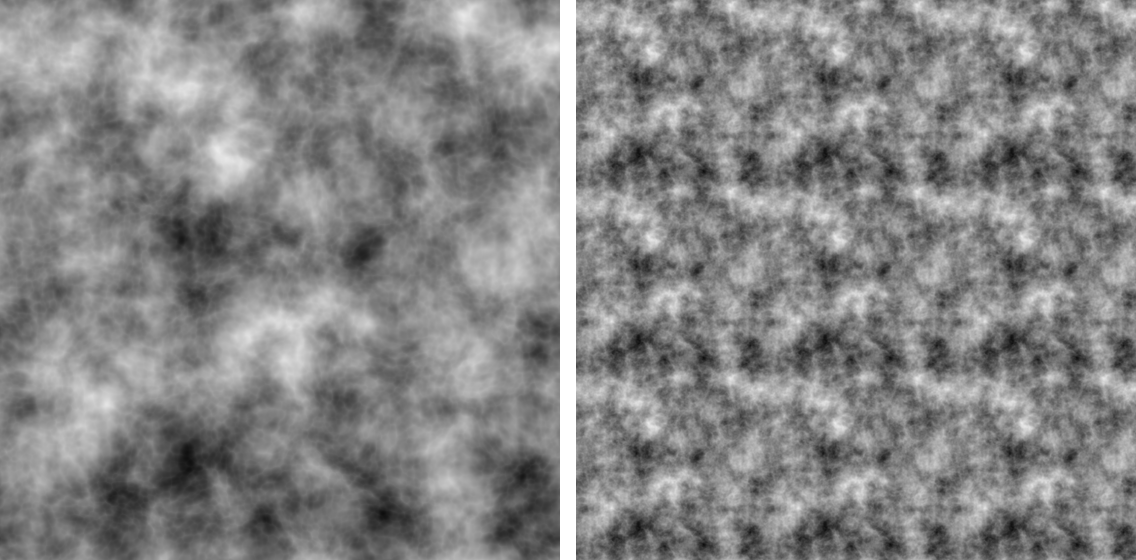
Left, the tile; right, the same tile 3 across and 3 down.
Reproduce this texture procedurally as a three.js fragment shader.

```glsl
// Seamless grey smoke: broad wrapped gradient noise sets the light and dark
// masses, and soft cellular noise adds small rounded puffs with pale creases.
// Every octave has a whole number of cells, so all four edges join.

varying vec2 vUv;

const float MEAN_GREY = 0.522;
const float CLOUD_CELLS = 4.0;       // cells across in the broadest octave
const float CLOUD_STRENGTH = 0.45;
const float CLOUD_GAIN = 0.6;        // strength kept by each finer octave
const int CLOUD_OCTAVES = 5;
const float PUFF_CELLS = 13.0;
const float PUFF_STRENGTH = 0.19;
const float PUFF_GAIN = 0.62;
const int PUFF_OCTAVES = 4;
const float PUFF_MEAN = 0.23;        // average level of one puff layer
const float CREASE_SHARPNESS = 14.0;
const float WARP_CELLS = 9.0;
const float WARP_AMOUNT = 0.018;
const float TAU = 6.2831853;

vec2 hash2(vec2 cell, float seed) {
  vec3 q = fract(vec3(cell.xyx + seed * 17.3) * vec3(0.1031, 0.1030, 0.0973));
  q += dot(q, q.yzx + 33.33);
  return fract((q.xx + q.yz) * q.zy);
}

// Slope of a random unit gradient at one lattice corner
float cornerSlope(vec2 cell, vec2 offset, float period, float seed) {
  float angle = TAU * hash2(mod(cell, period), seed).x;
  return dot(vec2(cos(angle), sin(angle)), offset);
}

// Gradient noise that wraps after period cells
float gradientNoise(vec2 uv, float period, float seed) {
  vec2 p = uv * period;
  vec2 cell = floor(p);
  vec2 f = p - cell;
  vec2 w = f * f * f * (f * (f * 6.0 - 15.0) + 10.0);
  vec2 e = vec2(1.0, 0.0);
  float low = mix(cornerSlope(cell, f, period, seed),
                  cornerSlope(cell + e.xy, f - e.xy, period, seed), w.x);
  float high = mix(cornerSlope(cell + e.yx, f - e.yx, period, seed),
                   cornerSlope(cell + e.xx, f - e.xx, period, seed), w.x);
  return mix(low, high, w.y);
}

// Smoothed squared distance to the nearest cell point: dark cores, pale creases
float puffNoise(vec2 uv, float period, float seed) {
  vec2 p = uv * period;
  vec2 cell = floor(p);
  vec2 f = p - cell;
  float sum = 0.0;
  for (int y = -1; y <= 1; y++) {
    for (int x = -1; x <= 1; x++) {
      vec2 neighbour = vec2(float(x), float(y));
      vec2 d = neighbour + hash2(mod(cell + neighbour, period), seed) - f;
      sum += exp(-CREASE_SHARPNESS * dot(d, d));
    }
  }
  return -log(max(sum, 1e-6)) / CREASE_SHARPNESS;
}

float cloudLayers(vec2 uv) {
  float total = 0.0;
  float strength = CLOUD_STRENGTH;
  float cells = CLOUD_CELLS;
  for (int i = 0; i < CLOUD_OCTAVES; i++) {
    total += strength * gradientNoise(uv, cells, float(i) + 1.0);
    strength *= CLOUD_GAIN;
    cells *= 2.0;
  }
  return total;
}

float puffLayers(vec2 uv) {
  float total = 0.0;
  float strength = PUFF_STRENGTH;
  float cells = PUFF_CELLS;
  for (int i = 0; i < PUFF_OCTAVES; i++) {
    total += strength * (puffNoise(uv, cells, float(i) + 11.0) - PUFF_MEAN);
    strength *= PUFF_GAIN;
    cells *= 2.0;
  }
  return total;
}

void main() {
  // Bend the puffs so their cells do not look regular
  vec2 warp = vec2(gradientNoise(vUv, WARP_CELLS, 21.0),
                   gradientNoise(vUv, WARP_CELLS, 22.0));
  float cloud = cloudLayers(vUv + 0.5 * WARP_AMOUNT * warp);
  float puffs = puffLayers(vUv + WARP_AMOUNT * warp);

  // Puffs stand out in the shadows and fade in the bright masses
  float puffContrast = mix(1.35, 0.8, smoothstep(-0.2, 0.2, cloud));
  float grey = MEAN_GREY + cloud + puffs * puffContrast;
  gl_FragColor = vec4(vec3(clamp(grey, 0.0, 1.0)), 1.0);
}
```
